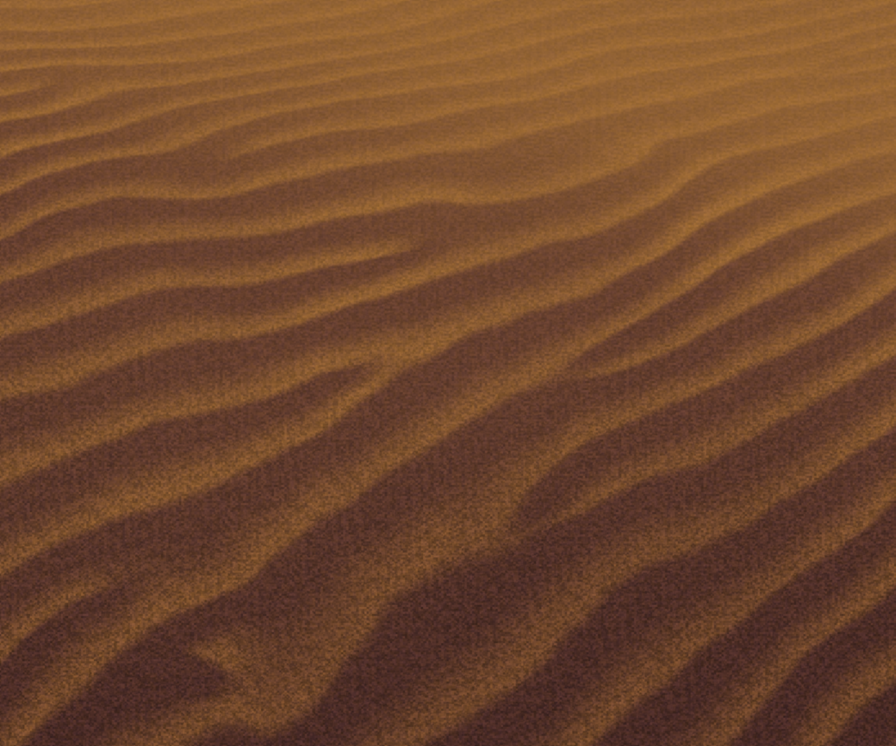
This texture is drawn by a Shadertoy shader. Its source:

```glsl
float hash(vec2 p) {
    return fract(sin(dot(p, vec2(127.1, 311.7))) * 43758.5453);
}

float noise(vec2 p) {
    vec2 i = floor(p), f = fract(p);
    f = f * f * f * (f * (f * 6.0 - 15.0) + 10.0);
    return mix(mix(hash(i), hash(i + vec2(1, 0)), f.x),
               mix(hash(i + vec2(0, 1)), hash(i + vec2(1, 1)), f.x), f.y);
}

// Height of the lit ridge: x is its brightness, before distance fading
float ripples(vec2 uv) {
    // Perspective packs the ridges together towards the top
    float depth = 1.0 / (1.7 - uv.y);
    vec2 ground = vec2(uv.x, depth);
    float phase = 17.0 * depth - 4.2 * uv.x - 0.9 * uv.x * uv.x;

    // Wind bends the ridges in broad and small waves
    phase += 1.1 * noise(ground * vec2(3.0, 4.5) + 3.7);
    phase += 0.35 * noise(ground * vec2(7.0, 11.0) + 8.2);
    phase += 0.09 * noise(ground * vec2(19.0, 32.0));

    // Scattered forks where one ridge splits in two
    float strength = 0.7 + 0.4 * noise(ground * vec2(4.0, 7.0) + 21.0);
    for (int i = 0; i < 10; i++) {
        float id = float(i);
        vec2 center = vec2(1.2 * hash(vec2(id, 2.3)), (id + hash(vec2(id, 5.1))) * 0.1);
        vec2 q = uv - center;
        q.y = (q.y - 0.4 * q.x) * 2.2;
        float turn = mod(id, 2.0) * 2.0 - 1.0;
        phase += turn * atan(q.y, q.x) / 6.28318;
        strength *= smoothstep(-0.02, 0.07, length(q));
    }

    // Crisp lower edge, long soft upper slope
    float f = fract(phase);
    float crest = smoothstep(0.0, 0.17, f) * (1.0 - smoothstep(0.14, 0.72, f));
    return crest * strength;
}

void mainImage(out vec4 fragColor, in vec2 fragCoord) {
    vec2 uv = fragCoord / iResolution.y;
    float side = uv.x - 0.6;

    // Light grows with distance, most of all at the upper right
    float far = uv.y + side * mix(-0.08, 0.15, smoothstep(0.1, 0.9, uv.y));
    far += 0.09 * (noise(uv * vec2(3.0, 4.0) + 14.0) - 0.5);

    vec3 trough = mix(vec3(0.285, 0.165, 0.145), vec3(0.41, 0.255, 0.185), smoothstep(-0.05, 0.72, far));
    trough = mix(trough, vec3(0.57, 0.385, 0.205), smoothstep(0.6, 1.0, far));
    vec3 ridge = mix(vec3(0.45, 0.285, 0.165), vec3(0.62, 0.42, 0.21), smoothstep(0.0, 0.95, far));
    vec3 color = mix(trough, ridge, clamp(ripples(uv), 0.0, 1.0));

    // Sand grains, finer and fainter in the distance
    float grain = noise(uv * vec2(290.0, 330.0)) - 0.5;
    grain += 0.6 * (noise(uv * 410.0 + 37.0) - 0.5);
    color *= 1.0 + grain * mix(0.36, 0.08, smoothstep(0.1, 1.0, far));
    color.b += 0.035 * (noise(uv * 240.0 + 71.0) - 0.5);

    fragColor = vec4(color, 1.0);
}
```
